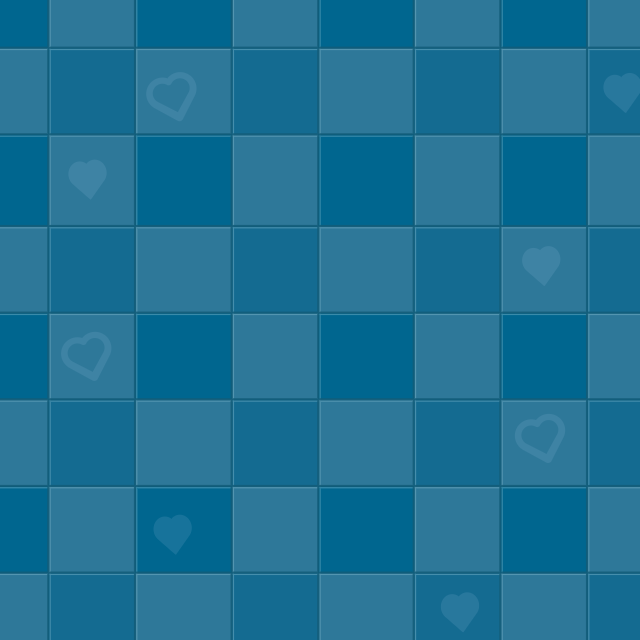
Give the GLSL for this pattern, as a three.js fragment shader.

```glsl
// Blue checkered tiles of uneven size with bevelled grooves and a few faint hearts.
// Grid edges come from a loop with wider steps; hearts follow two columns of
// positions and are distance functions, either filled or drawn as a brushed outline.

varying vec2 vUv;

// Coverage of a band of given half width around distance zero
float band(float d, float halfWidth, float blur) {
  return clamp((halfWidth - abs(d)) / blur + 0.5, 0.0, 1.0);
}

// Signed distance to a heart with its tip at the origin, about 1.1 high
float heartDistance(vec2 p) {
  p.x = abs(p.x);
  if (p.x + p.y > 1.0) return length(p - vec2(0.25, 0.75)) - 0.35355;
  vec2 toNotch = p - vec2(0.0, 1.0);
  vec2 toSide = p - 0.5 * max(p.x + p.y, 0.0);
  return sqrt(min(dot(toNotch, toNotch), dot(toSide, toSide))) * sign(p.x - p.y);
}

// Coverage of a tilted heart centred on the origin
float heart(vec2 p, bool outlined, float blur) {
  float tilt = outlined ? 0.3 : 0.12;
  float size = outlined ? 0.0575 : 0.0525;
  float c = cos(tilt), s = sin(tilt);
  p = mat2(c, -s, s, c) * p / size;
  if (!outlined) p.x /= 0.9;
  float d = heartDistance(p + vec2(0.0, 0.55));
  d = outlined ? abs(d) - 0.095 + 0.02 * p.y : d - 0.03;
  return clamp(0.5 - d * size / blur, 0.0, 1.0);
}

void main() {
  vec2 pos = vec2(vUv.x, 1.0 - vUv.y); // measured from the top left
  float blur = max(fwidth(vUv.x), 0.0001);

  // Grid: count the edges passed, gather grooves and highlights
  vec2 cell = vec2(0.0);
  float groove = 0.0, highlight = 0.0;
  for (int i = 0; i < 7; i++) {
    float n = float(i);
    vec2 edge = vec2(0.0755, 0.0745) + 0.1354 * n
      + vec2(0.0156, 0.0078) * step(2.0, n) + vec2(0.0137, 0.0) * step(4.0, n);
    vec2 d = pos - edge;
    cell += step(0.0, d);
    groove = max(groove, max(band(d.x, 0.0017, blur), band(d.y, 0.0017, blur)));
    highlight = max(highlight,
      max(band(d.x - 0.0028, 0.001, blur), band(d.y - 0.0028, 0.001, blur)));
  }

  // Tiles: light ones alternate with deep rows and medium rows
  vec2 odd = mod(cell, 2.0);
  vec3 deepBlue = vec3(0.0, 0.4, 0.56);
  vec3 mediumBlue = vec3(0.08, 0.42, 0.57);
  vec3 lightBlue = vec3(0.18, 0.47, 0.6);
  vec3 color = mix(deepBlue, mediumBlue, odd.y);
  color = mix(color, lightBlue, abs(odd.x - odd.y));

  // Hearts: one on the left and one on the right per step, end ones shifted
  float hearts = 0.0;
  for (int i = 0; i < 4; i++) {
    float n = float(i);
    float end = step(2.5, n) - step(n, 0.5);
    vec2 left = vec2(0.138 + 0.133 * abs(end), 0.004 + 0.2774 * n + 0.149 * max(-end, 0.0));
    vec2 right = vec2(0.847 - 0.127 * end, 0.146 + 0.2705 * n);
    vec2 flip = vec2(1.0, -1.0);
    hearts = max(hearts, heart((pos - left) * flip, i == 0 || i == 2, blur));
    hearts = max(hearts, heart((pos - right) * flip, i == 2, blur));
  }
  color = mix(color, vec3(0.6, 0.75, 0.88), 0.15 * hearts);

  // Bevel: pale rim beside a dark groove
  color = mix(color, vec3(0.5, 0.72, 0.8), 0.45 * highlight);
  color = mix(color, vec3(0.07, 0.36, 0.47), 0.85 * groove);

  gl_FragColor = vec4(color, 1.0);
}
```
